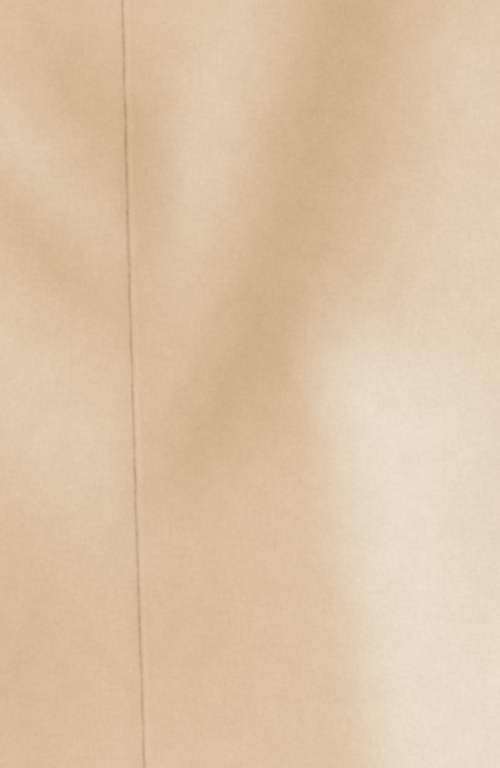
A WebGL 2 fragment shader for this texture:

```glsl
#version 300 es
precision highp float;
// Draws soft beige velvet with diagonal folds, a thin vertical seam and a pale sheen.
uniform vec2 u_resolution;
out vec4 fragColor;

vec2 hashGradient(vec2 cell) {
  vec3 h = fract(cell.xyx * vec3(0.1031, 0.1030, 0.0973));
  h += dot(h, h.yzx + 33.33);
  float angle = 6.2832 * fract((h.x + h.y) * h.z);
  return vec2(cos(angle), sin(angle));
}

float gradientNoise(vec2 p) {
  vec2 i = floor(p), f = fract(p);
  vec2 w = f * f * f * (f * (f * 6.0 - 15.0) + 10.0);
  vec2 e = vec2(0.0, 1.0);
  float low = mix(dot(hashGradient(i), f), dot(hashGradient(i + e.yx), f - e.yx), w.x);
  float high = mix(dot(hashGradient(i + e), f - e), dot(hashGradient(i + 1.0), f - 1.0), w.x);
  return mix(low, high, w.y);
}

float fbm(vec2 p) {
  float sum = 0.0, gain = 0.5;
  for (int k = 0; k < 4; k++) {
    sum += gain * gradientNoise(p);
    p = p * 2.03 + 17.1;
    gain *= 0.55;
  }
  return sum;
}

// Soft elliptical patch, its first radius turned by the given angle
float patchGlow(vec2 p, vec2 centre, vec2 radius, float angle) {
  vec2 d = p - centre;
  float c = cos(angle), s = sin(angle);
  d = vec2(c * d.x + s * d.y, c * d.y - s * d.x) / radius;
  return exp(-dot(d, d));
}

void main() {
  vec2 uv = gl_FragCoord.xy / u_resolution;
  vec2 cloth = gl_FragCoord.xy / u_resolution.y;
  vec2 p = uv + 0.025 * vec2(fbm(cloth * 9.0), fbm(cloth * 9.0 + 40.0));

  // Main fold curving down from the top to the seam
  float foldX = 0.69 - 0.30 * (1.0 - p.y) - 0.22 * pow(1.0 - p.y, 2.0);
  float foldSide = p.x - foldX;
  float foldWidth = foldSide < 0.0 ? 0.12 : 0.18;
  float fold = exp(-pow(foldSide / foldWidth, 2.0)) * smoothstep(0.26, 0.60, p.y);
  float shade = 0.60 * fold;

  // Shadowed hollows
  shade += 0.42 * patchGlow(p, vec2(0.17, 0.87), vec2(0.19, 0.10), -0.9);
  shade += 0.40 * patchGlow(p, vec2(0.10, 0.67), vec2(0.20, 0.06), -0.55);
  shade += 0.34 * patchGlow(p, vec2(0.30, 0.75), vec2(0.06, 0.20), 0.0);
  shade += 0.22 * patchGlow(p, vec2(0.38, 0.42), vec2(0.16, 0.08), 0.6);
  shade += 0.32 * patchGlow(p, vec2(0.02, 0.14), vec2(0.18, 0.22), 0.0);
  shade += 0.24 * patchGlow(p, vec2(0.38, 0.20), vec2(0.16, 0.16), 0.0);

  // Raised areas
  float light = 0.26 * patchGlow(p, vec2(0.42, 0.84), vec2(0.22, 0.08), 1.15);
  light += 0.20 * patchGlow(p, vec2(0.07, 0.79), vec2(0.18, 0.05), -0.6);
  light += 0.25 * patchGlow(p, vec2(0.10, 0.44), vec2(0.22, 0.09), -0.7);
  light += 0.32 * patchGlow(p, vec2(0.95, 0.90), vec2(0.12, 0.12), 0.0);
  light += 0.40 * patchGlow(p, vec2(0.98, 0.66), vec2(0.22, 0.14), 0.0);

  // Pale sheen at the lower right, bounded by a slanted soft edge
  float sheenEdge = 0.752 - 0.20 * p.y;
  float sheen = smoothstep(-0.09, 0.10, p.x - sheenEdge);
  sheen *= 1.0 - smoothstep(0.44, 0.67, p.y + 0.10 * (p.x - 0.70));
  float rightDim = smoothstep(0.84, 1.0, p.x) * smoothstep(0.08, 0.35, p.y);
  light += sheen * (0.90 - 0.28 * rightDim);
  shade *= 1.0 - sheen;

  vec3 color = mix(vec3(0.870, 0.770, 0.648), vec3(0.775, 0.645, 0.495), clamp(shade, 0.0, 1.0));
  color = mix(color, vec3(0.912, 0.873, 0.808), clamp(light, 0.0, 1.0));

  // Mottled nap, fine speckle and faint crossed threads
  float nap = fbm(cloth * vec2(30.0, 24.0));
  float speckle = gradientNoise(cloth * 155.0 + 5.0) + gradientNoise(cloth * 250.0 + 70.0);
  float threads = gradientNoise(cloth * vec2(210.0, 60.0)) + gradientNoise(cloth * vec2(55.0, 190.0) + 9.0);
  color += (0.026 * nap + 0.013 * speckle + 0.008 * threads) * vec3(0.92, 1.0, 1.08);

  // Seam: faint uneven groove between a soft hollow and a lit right lip
  float seam = uv.x - (0.289 - 0.054 * uv.y + 0.010 * uv.y * uv.y);
  seam += 0.002 * gradientNoise(vec2(3.0, uv.y * 22.0));
  float groove = exp(-pow(seam / 0.0032, 2.0));
  float lip = exp(-pow((seam - 0.009) / 0.005, 2.0));
  float hollow = exp(-pow(seam / 0.022, 2.0));
  float wear = 0.85 + 0.7 * gradientNoise(vec2(8.0, uv.y * 30.0)) + 0.6 * gradientNoise(vec2(5.0, uv.y * 110.0));
  color -= vec3(0.085, 0.09, 0.09) * groove * clamp(wear, 0.2, 1.3);
  color += 0.018 * lip - 0.010 * hollow;

  fragColor = vec4(clamp(color, 0.0, 1.0), 1.0);
}
```
